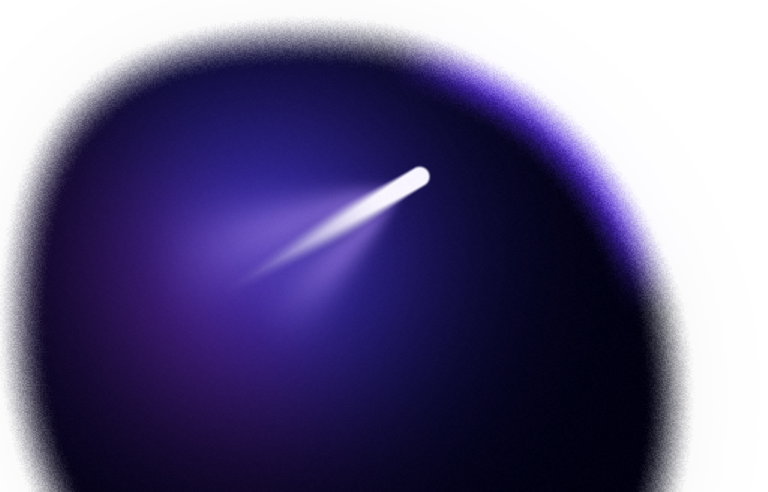
Give the GLSL for this background, as a WebGL 2 fragment shader.

```glsl
#version 300 es
precision highp float;
// A soft-edged dark orb with a violet rim, lit from within by a comet and its fanned tail.
uniform vec2 u_resolution;
out vec4 outColor;

// Lengths are in canvas heights, angles in radians.
const vec2 ORB_CENTER = vec2(0.699, 0.264);
const float ORB_RADIUS = 0.646;
const float EDGE_SOFTNESS = 0.056;
const vec2 BULGE_DIR = vec2(-0.707, 0.707);
const vec2 RIM_DIR = vec2(0.70, 0.714);
const vec2 GLOW_CENTER = vec2(0.535, 0.482);
const float GLOW_RADIUS = 0.37;
const vec2 COMET_HEAD = vec2(0.853, 0.641);
const vec2 COMET_AXIS = vec2(-0.861, -0.509);
const float COMET_LENGTH = 0.48;
const float HEAD_RADIUS = 0.020;
const float GRAIN_CELLS = 328.0;

const vec3 PAPER = vec3(1.0);
const vec3 NIGHT = vec3(0.002, 0.002, 0.065);
const vec3 GLOW_BLUE = vec3(0.21, 0.16, 0.58);
const vec3 GLOW_PLUM = vec3(0.33, 0.14, 0.53);
const vec3 PLUME = vec3(0.53, 0.42, 0.83);
const vec3 RIM = vec3(0.33, 0.17, 0.85);
const vec3 CORE = vec3(0.97, 0.96, 1.0);

float hash(vec2 p) {
  return fract(sin(dot(p, vec2(12.9898, 78.233))) * 43758.5453);
}

// Signed distance to a disc that swells at the upper left and lower right.
float orbDistance(vec2 p) {
  vec2 q = p - ORB_CENTER;
  float r = length(q);
  float c = dot(q / max(r, 0.001), BULGE_DIR);
  float radius = ORB_RADIUS + 0.087 * exp(-8.0 * (1.0 - c))
               + 0.071 * exp(-5.0 * (1.0 + c));
  return r - radius;
}

// One blade of the tail: narrow in angle, fading out along its reach.
float plume(vec2 tail, float angle, float spread, float reach) {
  float r = length(tail);
  float offset = (atan(tail.y, tail.x) - angle) / spread;
  return exp(-offset * offset) * smoothstep(0.0, 0.16, r)
       * (1.0 - smoothstep(0.45 * reach, reach, r));
}

// Round head that tapers and blurs towards the end of the tail.
float cometCore(vec2 tail) {
  float t = clamp(tail.x, 0.0, COMET_LENGTH);
  float halfWidth = mix(HEAD_RADIUS, 0.004, smoothstep(0.12, COMET_LENGTH, t));
  float blur = mix(0.004, 0.016, smoothstep(0.0, 0.2, t));
  float d = length(vec2(tail.x - t, tail.y));
  float fade = 1.0 - smoothstep(0.08, COMET_LENGTH, t);
  return fade * (1.0 - smoothstep(halfWidth - blur, halfWidth + blur, d));
}

void main() {
  vec2 p = gl_FragCoord.xy / u_resolution.y;
  float grain = hash(floor(p * GRAIN_CELLS)) - 0.5;

  // Inner glow, bluer to the upper right and plum to the lower left
  vec2 g = p - GLOW_CENTER;
  float warmth = smoothstep(-0.12, 0.35, dot(g, vec2(-0.8, -0.6)));
  float glow = exp(-dot(g, g) / (GLOW_RADIUS * GLOW_RADIUS));
  vec3 color = NIGHT + mix(GLOW_BLUE, GLOW_PLUM, warmth) * glow;

  // Comet tail and core
  vec2 q = p - COMET_HEAD;
  vec2 tail = vec2(dot(q, COMET_AXIS), dot(q, vec2(-COMET_AXIS.y, COMET_AXIS.x)));
  float fan = 0.72 * plume(tail, -0.18, 0.20, 0.61)
            + 0.72 * plume(tail, 0.25, 0.17, 0.48);
  color = mix(color, PLUME, min(fan, 1.0));
  color = mix(color, CORE, cometCore(tail));

  // Violet rim on the upper right
  float d = orbDistance(p) + 0.008 * grain;
  float rimMask = smoothstep(0.79, 0.97, dot(normalize(p - ORB_CENTER), RIM_DIR));
  color = mix(color, RIM, rimMask * smoothstep(-0.095, 0.0, d));

  // Blend into the paper with a faint outer haze
  float softness = mix(EDGE_SOFTNESS, 0.045, rimMask);
  float cover = 1.0 - smoothstep(-softness, softness, d);
  float haze = 0.04 * exp(-max(d, 0.0) / 0.06);
  color = mix(PAPER, color, max(cover, haze));

  outColor = vec4(color + 0.012 * grain * cover, 1.0);
}
```
